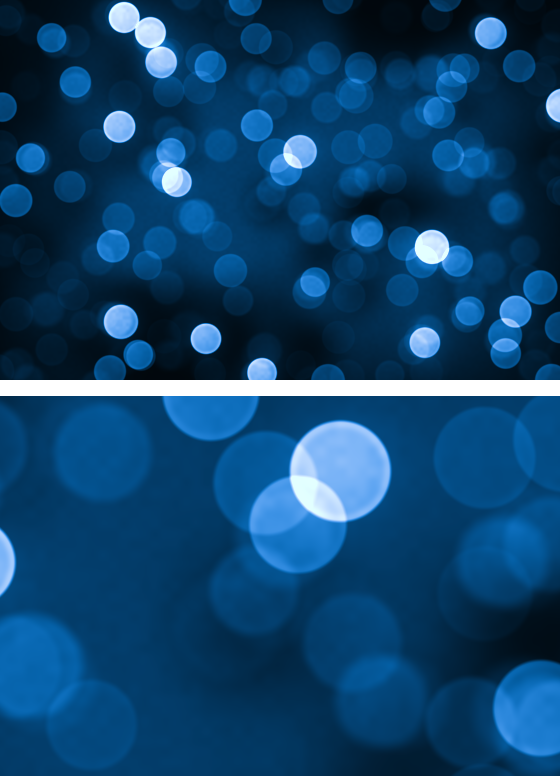
Top: the whole. Bottom: its middle third, enlarged.
Reproduce this background procedurally as a Shadertoy shader.

```glsl
float hash(vec2 p) {
    return fract(sin(dot(p, vec2(127.1, 311.7))) * 43758.5453);
}

float noise(vec2 p) {
    vec2 cell = floor(p), f = fract(p);
    f = f * f * (3.0 - 2.0 * f);
    float low = mix(hash(cell), hash(cell + vec2(1, 0)), f.x);
    float high = mix(hash(cell + vec2(0, 1)), hash(cell + vec2(1, 1)), f.x);
    return mix(low, high, f.y);
}

// Density of the glow, fading towards the canvas border
float haze(vec2 p, float aspect) {
    float cloud = 0.65 * noise(p * 3.2 + 4.7) + 0.35 * noise(p * 8.0 + 21.3);
    vec2 border = smoothstep(vec2(-0.15, -0.25), vec2(0.4, 0.35), vec2(min(p.x, aspect - p.x), min(p.y, 1.0 - p.y)));
    return smoothstep(0.22, 0.78, cloud) * border.x * border.y;
}

// Flat disc with a thin brighter rim and a slight slope of light
float bokeh(vec2 q, float radius, float blur) {
    float d = length(q);
    float body = 1.0 - smoothstep(radius - blur, radius + blur, d);
    float rim = exp(-pow((d - radius * 0.94) / (0.05 * radius + blur), 2.0));
    return body * (0.92 + 0.2 * rim + 0.1 * dot(q, vec2(-0.6, 0.8)) / radius);
}

// Light level to colour: navy, azure, then pale blue
vec3 blueRamp(float light) {
    float red = 0.02 * light + 0.85 * smoothstep(0.6, 1.8, light);
    float green = 0.57 * light;
    float blue = light / pow(1.0 + pow(light, 6.0), 1.0 / 6.0);
    return min(vec3(red, green, blue), 1.0);
}

void mainImage(out vec4 fragColor, in vec2 fragCoord) {
    vec2 p = fragCoord / iResolution.y;
    float aspect = iResolution.x / iResolution.y;
    float pixel = 1.0 / iResolution.y;
    float light = 0.04 + 0.37 * haze(p, aspect);

    // Discs: 14 bright, 38 medium, the rest faint
    for (int i = 0; i < 200; i++) {
        float id = float(i);
        bool bright = i < 14, medium = i >= 14 && i < 52;
        vec2 jitter = vec2(hash(vec2(id, 1.3)), hash(vec2(id, 7.9))) - 0.5;
        vec2 spot = fract(id * vec2(0.7549, 0.5698) + 0.35 + 0.3 * jitter);
        if (bright) spot.y = pow(spot.y, 0.7);
        vec2 center = mix(vec2(-0.02), vec2(aspect + 0.02, 1.02), spot);
        vec2 q = p - center;
        float d = length(q);
        if (d > 0.16) continue;

        float vary = hash(vec2(id, 3.1));
        float soft = hash(vec2(id, 5.7));
        float radius = mix(0.038, 0.046, hash(vec2(id, 9.2)));
        float blur = max(pixel, bright || medium ? 0.002 : mix(0.002, 0.012, soft * soft));
        float power = bright ? mix(0.65, 1.2, vary)
                    : medium ? mix(0.2, 0.45, vary)
                    : mix(0.05, 0.17, vary) * (0.3 + 0.9 * haze(center, aspect));
        light += power * bokeh(q, radius, blur);

        // Shifted blurred ghost behind some discs
        if (soft > 0.55) {
            float angle = 6.2832 * vary;
            vec2 shift = 0.017 * vec2(cos(angle), sin(angle));
            light += 0.3 * min(power, 0.5) * bokeh(q - shift, radius, 0.008);
        }
        if (bright) light += 0.16 * exp(-d * d / 0.003) * smoothstep(0.16, 0.1, d);
    }

    // Fine mottling
    light *= 0.97 + 0.06 * noise(p * 110.0);
    fragColor = vec4(blueRamp(light) + vec3(0.002, 0.006, 0.01), 1.0);
}
```
